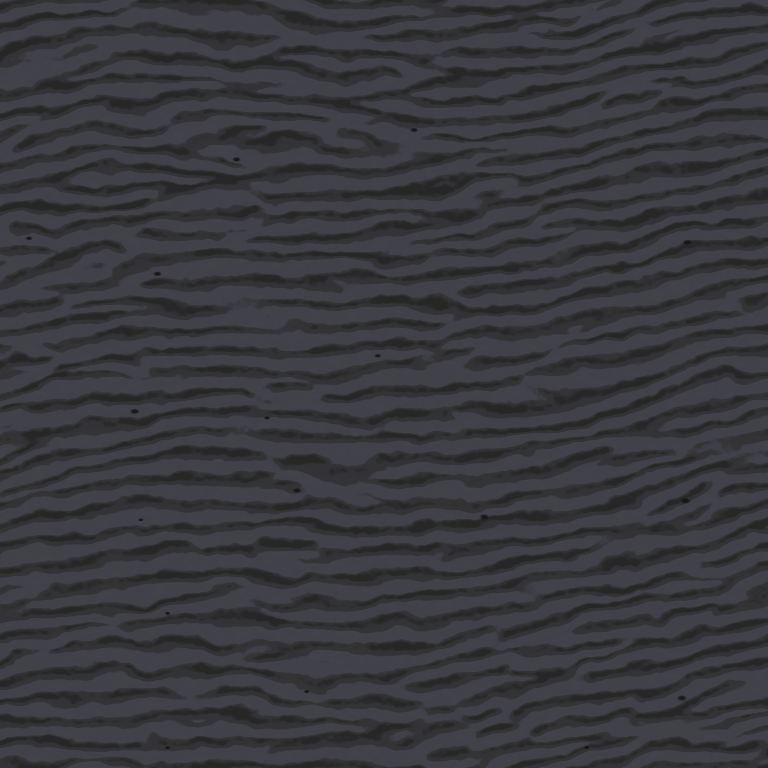
Write a WebGL 2 fragment shader that draws this texture.

```glsl
#version 300 es
precision highp float;
// Wind-blown dark sand: broken, gently tilted ripples with shaded troughs.

uniform vec2 u_resolution;
out vec4 fragColor;

const float TAU = 6.2831853;
const float RIPPLE_COUNT = 34.0;
const vec2 PATCH_SIZE = vec2(0.068, 0.031);

const vec3 CREST = vec3(0.256, 0.256, 0.292);
const vec3 SLOPE = vec3(0.202, 0.202, 0.216);
const vec3 TROUGH = vec3(0.150, 0.150, 0.152);
const vec3 PEBBLE = vec3(0.07);

float hash(vec2 p) {
    return fract(sin(dot(p, vec2(127.1, 311.7))) * 43758.5453);
}

vec2 hash2(vec2 p) {
    return vec2(hash(p), hash(p + 37.3));
}

// Smooth value noise from -1 to 1.
float noise(vec2 p) {
    vec2 cell = floor(p);
    vec2 f = fract(p);
    f = f * f * (3.0 - 2.0 * f);
    float low = mix(hash(cell), hash(cell + vec2(1, 0)), f.x);
    float high = mix(hash(cell + vec2(0, 1)), hash(cell + vec2(1, 1)), f.x);
    return mix(low, high, f.y) * 2.0 - 1.0;
}

// Height offset that bends the ripples: steeper to the right, wavy throughout.
float bend(vec2 p) {
    float sweep = 0.11 * p.x + 0.019 * cos(TAU * (p.x - 0.1));
    float drift = 0.014 * noise(p * vec2(4.0, 3.0) + 5.0);
    float wobble = 0.0060 * noise(p * vec2(16.0, 24.0) + 11.0);
    float ragged = 0.0034 * noise(p * vec2(42.0, 62.0) + 23.0);
    float frayed = 0.0013 * noise(p * vec2(95.0, 130.0) + 31.0);
    return sweep + drift + wobble + ragged + frayed;
}

// Blends wave patches of differing phase and tilt.
// Returns the wave direction in the unit circle, scaled by its coherence.
vec2 rippleWave(vec2 q, float disorder) {
    vec2 grid = q / PATCH_SIZE;
    vec2 home = floor(grid);
    vec2 sum = vec2(0.0);
    float total = 0.0;
    for (int j = -2; j <= 2; j++) {
        for (int i = -2; i <= 2; i++) {
            vec2 cell = home + vec2(i, j);
            vec2 away = grid - cell - hash2(cell);
            float weight = exp(-2.5 * dot(away, away));
            vec2 vary = hash2(cell + 71.9) * 2.0 - 1.0;
            float tilt = 0.16 * vary.x * away.x * PATCH_SIZE.x;
            float phase = TAU * RIPPLE_COUNT * (q.y + tilt) + disorder * vary.y;
            sum += weight * vec2(cos(phase), sin(phase));
            total += weight;
        }
    }
    return sum / max(total, 1e-4);
}

// Coverage of sparse, flattened dark specks.
float pebbles(vec2 p, float cells) {
    vec2 cell = floor(p * cells);
    vec2 centre = 0.15 + 0.7 * hash2(cell + 3.7);
    vec2 d = (fract(p * cells) - centre) / cells;
    float radius = 0.0030 + 0.0025 * hash(cell + 8.1);
    float dist = length(d * vec2(0.7, 1.2));
    float present = step(0.8, hash(cell + 15.5));
    return present * (1.0 - smoothstep(radius * 0.3, radius, dist));
}

void main() {
    vec2 p = gl_FragCoord.xy / min(u_resolution.x, u_resolution.y);

    // Ripple shape, more broken in some areas than others
    float broken = smoothstep(-0.5, 0.5, noise(p * 4.5 + 41.0));
    vec2 wave = rippleWave(p - vec2(0.0, bend(p)), mix(2.0, 2.9, broken));
    float coherence = length(wave);
    vec2 direction = wave / max(coherence, 1e-4);
    float depth = smoothstep(0.0, 0.4, coherence);

    // Uneven grain along the edges and inside the troughs
    float mottle = noise(p * vec2(100.0, 150.0)) + 0.7 * noise(p * vec2(190.0, 250.0) + 7.0);
    float patchy = noise(p * vec2(26.0, 52.0) + 19.0);
    float grain = 0.17 * mottle + 0.22 * patchy;
    float shade = mix(-0.12, direction.x, depth) + grain;
    float core = dot(direction, vec2(0.94, 0.34)) * depth + 1.3 * grain;

    // Tones from crest to trough
    vec3 colour = mix(CREST, SLOPE, smoothstep(-0.16, 0.22, shade));
    colour = mix(colour, TROUGH, smoothstep(0.58, 1.08, core));
    colour = mix(colour, PEBBLE, 0.85 * pebbles(p, 7.0));
    colour += 0.003 * mottle;

    fragColor = vec4(colour, 1.0);
}
```
